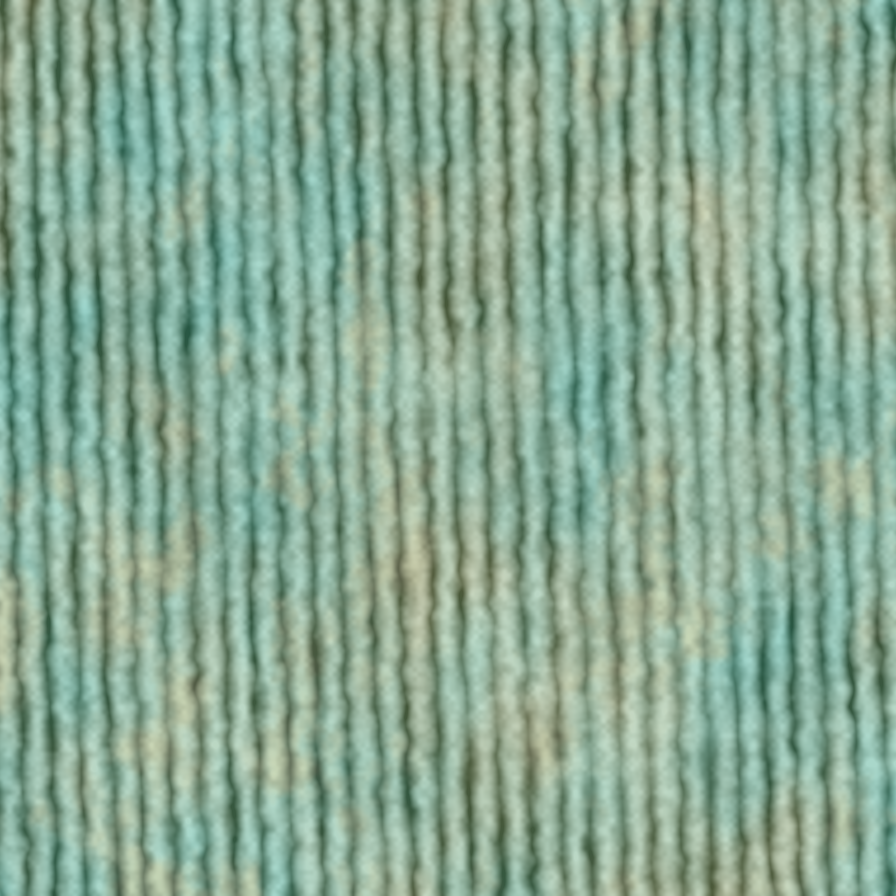
A Shadertoy shader for this texture:

```glsl
// Weathered green corduroy: thirty slightly leaning ridges with dark grooves and faded patches.

float hash(vec2 p) {
    return fract(sin(dot(p, vec2(127.1, 311.7))) * 43758.5453);
}

float noise(vec2 p) {
    vec2 cell = floor(p), f = fract(p);
    f = f * f * (3.0 - 2.0 * f);
    return mix(mix(hash(cell), hash(cell + vec2(1, 0)), f.x),
               mix(hash(cell + vec2(0, 1)), hash(cell + vec2(1, 1)), f.x), f.y);
}

float fbm(vec2 p) {
    float sum = 0.0, amp = 0.5;
    for (int i = 0; i < 4; i++) {
        sum += amp * noise(p);
        p = p * 2.03 + 17.3;
        amp *= 0.5;
    }
    return sum / 0.9375;
}

void mainImage(out vec4 fragColor, in vec2 fragCoord) {
    vec2 uv = fragCoord / iResolution.xy;

    // Ridge coordinate: lean, slow bending and small ragged edges
    float bend = 0.010 * (noise(uv * vec2(4.0, 3.0)) - 0.5);
    float ragged = 0.007 * (noise(uv * vec2(60.0, 52.0) + 9.0) - 0.5)
                 + 0.005 * (noise(uv * vec2(30.0, 18.0) + 31.0) - 0.5);
    float across = 30.0 * (uv.x + 0.03 * uv.y + bend + ragged) + 0.2;
    float groove = floor(across + 0.5);

    // Rounded ridge, with groove depth that changes along its length
    float s = sin(3.14159 * across);
    float ridge = sqrt(s * s + 0.012);
    float depth = 0.62 + 0.38 * noise(vec2(groove * 7.3, uv.y * 16.0))
                + 0.34 * (noise(vec2(groove * 3.1, uv.y * 42.0) + 50.0) - 0.5);
    float wear = smoothstep(0.52, 0.78, fbm(uv * vec2(7.0, 5.0) + 4.0));
    depth *= 1.0 - 0.4 * wear;
    float shade = 1.0 - (1.0 - ridge) * depth * 1.08;

    // Woven grain and broad light variation
    shade += 0.24 * (noise(uv * 95.0) - 0.5) + 0.12 * (noise(uv * 190.0 + 5.0) - 0.5);
    shade += 0.30 * (fbm(uv * vec2(9.0, 7.0) + 70.0) - 0.5) - 0.02;
    vec3 color = mix(vec3(0.22, 0.34, 0.24), vec3(0.66, 0.79, 0.72), clamp(shade, 0.0, 1.12));

    // Drifting tints: blue-green to dusty olive
    float tint = fbm(uv * vec2(6.0, 4.0) + 23.0) - 0.5;
    color += tint * vec3(0.30, 0.02, -0.08);
    color += (noise(uv * vec2(32.0, 14.0) + 80.0) - 0.5) * vec3(0.06, -0.01, -0.03);

    // Bleached beige spots, strongest toward the lower left
    vec2 corner = (uv - vec2(0.17, 0.18)) / vec2(0.16, 0.20);
    float spots = smoothstep(0.50, 0.82, fbm(uv * vec2(15.0, 13.0) + 41.0)
                + 0.20 * exp(-dot(corner, corner)) - 0.08 * uv.y);
    color = mix(color, vec3(0.76, 0.77, 0.62) * (0.5 + 0.5 * shade), 0.65 * spots);

    fragColor = vec4(clamp(color, 0.0, 1.0), 1.0);
}
```
